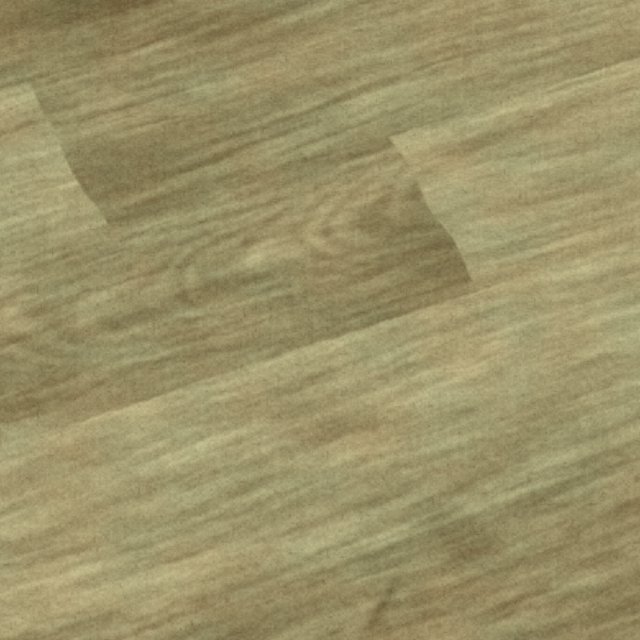
A WebGL 1 fragment shader for this texture:

```glsl
precision highp float;
// Pale oak floorboards running diagonally, seen in slight perspective.
// Each point maps to (length along board, row); boards are staggered by row,
// then toned with stretched noise grain, arched figure, stains and speckle.

uniform vec2 u_resolution;

float hash(vec2 p) {
  return fract(sin(dot(p, vec2(127.1, 311.7))) * 43758.545);
}

float noise(vec2 p) {
  vec2 i = floor(p), f = fract(p);
  f = f * f * (3.0 - 2.0 * f);
  return mix(mix(hash(i), hash(i + vec2(1, 0)), f.x),
             mix(hash(i + vec2(0, 1)), hash(i + vec2(1, 1)), f.x), f.y);
}

float fbm(vec2 p) {
  float sum = 0.0, amp = 0.53;
  for (int i = 0; i < 4; i++) {
    sum += amp * noise(p);
    p = p * 2.03 + 17.3;
    amp *= 0.5;
  }
  return sum;
}

// Soft elliptical stain, long axis turned by angle
float stain(vec2 p, vec2 centre, vec2 size, float angle) {
  vec2 d = p - centre;
  float c = cos(angle), s = sin(angle);
  d = vec2(c * d.x + s * d.y, c * d.y - s * d.x) / size;
  return exp(-dot(d, d));
}

float boardTone(vec2 p) {
  // Perspective: seams fan out slightly and rows shrink geometrically upward
  float across = (p.y - 0.345 * p.x) / (1.0 - 0.06 * p.x);
  float r = log((2.688 - across) / 2.728) / log(0.875);
  r += 0.014 * (noise(p * 9.0) - 0.5) + 0.012 * (noise(p * 70.0) - 0.5);
  float u = p.x + 0.6 * p.y;

  // Staggered boards, alternating light and dark
  float row = floor(r), v = fract(r);
  float along = (u - 1.6 + 0.52 * row + 0.024 * (noise(p * 16.0) - 0.5)) / 2.0;
  float board = floor(along);
  float light = mod(row + board, 2.0) * step(row, 2.5);
  float tone = mix(0.41, 0.62, light);
  vec2 seed = vec2(row * 5.7 + board * 3.1, row * 9.3);

  // Wavering grain, from broad bands to fine fibres
  float w = r + 0.1 * noise(vec2(u * 3.0, r * 3.0) + seed);
  float broad = fbm(vec2(u * 2.6, w * 7.0) + seed);
  float streak = fbm(vec2(u * 7.0, w * 25.0) + seed);
  float fibre = noise(vec2(u * 20.0, w * 70.0));
  tone += 0.52 * (broad - 0.5) + 0.54 * (streak - 0.5) + 0.17 * (fibre - 0.5);
  tone -= 0.22 * smoothstep(0.62, 0.85, noise(vec2(u * 6.0, w * 30.0) + seed + 40.0))
        * smoothstep(0.35, 0.7, broad);
  tone += 0.14 * smoothstep(0.62, 0.9, noise(vec2(u * 4.0, w * 18.0) + seed + 70.0));

  // Nested arches of growth rings on the dark boards
  float a = v - 0.55 + 0.12 * (noise(p * 6.0) - 0.5);
  float inRow0 = step(abs(row), 0.5), inRow1 = step(abs(row - 1.0), 0.5);
  float ring = sin(62.0 * (u - 3.0 * a * a + 0.2 * fbm(p * 9.0)));
  float figure = (1.0 - light) * exp(-a * a / 0.08) * mix(0.3, 1.0, inRow1);
  tone += figure * (0.11 * ring + 0.05);

  // Boards brighten toward the upper right; stains and knots darken them
  tone += 0.2 * smoothstep(0.9, 1.6, u) * (1.0 - light) * step(1.5, row);
  float rough = 0.4 + 1.2 * streak;
  tone -= rough * (
      0.26 * stain(p, vec2(0.50, 0.35), vec2(0.12, 0.04), 0.0) * inRow0
    + 0.28 * stain(p, vec2(0.73, 0.36), vec2(0.035, 0.008), 0.4) * inRow0
    + 0.24 * stain(p, vec2(0.67, 0.62), vec2(0.12, 0.06), -0.5) * (1.0 - light) * inRow1
    + 0.22 * stain(p, vec2(0.22, 0.71), vec2(0.2, 0.05), 0.3) * (1.0 - light)
    + 0.32 * stain(p, vec2(0.18, 1.0), vec2(0.18, 0.04), 0.15)
    + 0.22 * stain(p, vec2(0.71, 0.16), vec2(0.07, 0.035), -0.3)
    + 0.36 * stain(p, vec2(0.6, 0.06), vec2(0.05, 0.009), 1.05));

  // Shading above each seam, pale bevel below it
  tone -= 0.1 * exp(-v * 13.0);
  return tone + 0.12 * exp(-(1.0 - v) * 16.0) * light;
}

void main() {
  vec2 p = gl_FragCoord.xy / u_resolution;

  // Nine taps give soft seams and fibres
  float tone = 0.0;
  for (int i = 0; i < 9; i++) {
    vec2 tap = vec2(mod(float(i), 3.0), floor(float(i) / 3.0)) - 1.0;
    tone += boardTone(p + tap * 0.0017) / 9.0;
  }

  // Mottled speckle and sparse dark pores
  tone += 0.17 * (noise(p * 230.0) - 0.5) + 0.14 * (noise(p * 390.0 + 9.0) - 0.5);
  tone += 0.14 * (noise(p * vec2(60.0, 95.0)) - 0.5);
  tone -= 0.16 * smoothstep(0.8, 1.0, noise(p * 170.0 + 31.0));

  // Brown to cream, with a faint drift between tan and grey-green
  vec3 color = mix(vec3(0.46, 0.41, 0.265), vec3(0.765, 0.74, 0.56), clamp(tone, -0.1, 1.08));
  float drift = fbm(p * vec2(10.0, 16.0) + 3.0) - 0.5;
  gl_FragColor = vec4(color + drift * vec3(-0.05, 0.02, 0.025), 1.0);
}
```
